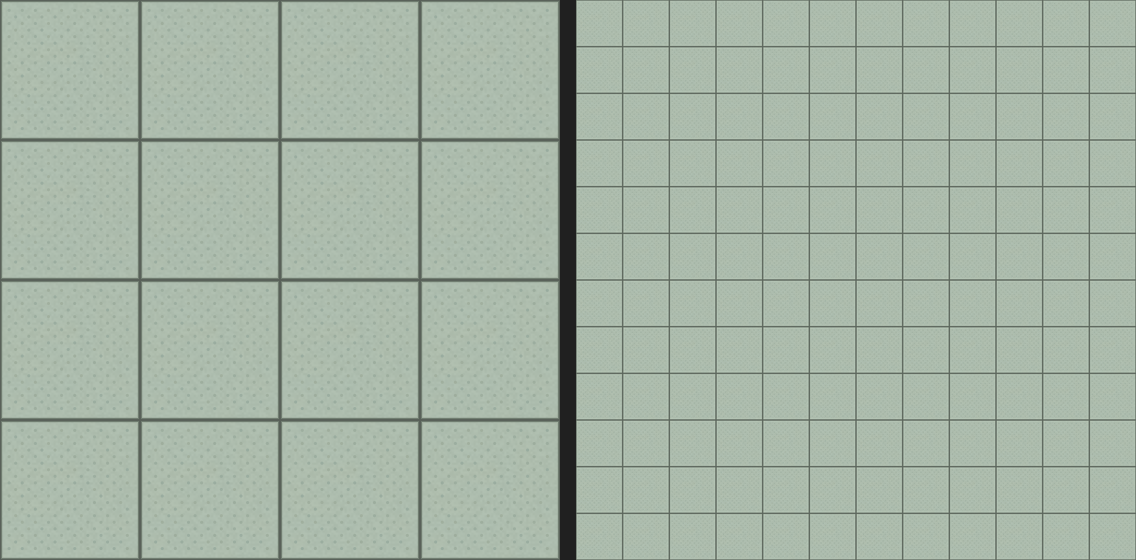
Left, the tile; right, the same tile 3 across and 3 down.
Give the GLSL for this texture, as a WebGL 1 fragment shader.

```glsl
precision highp float;
// Four by four pale green ceramic tiles with dark grout and a staggered grid
// of small dimples. Distances to the tile edge give the grout, a checkered
// lattice gives the dimples, and wrapped value noise gives the fine grain.

uniform vec2 u_resolution;

#define TILES 4.0
#define GROUT_CORE 0.0078
#define GROUT_EDGE 0.0156
#define DOT_PITCH 0.0469
#define DOT_START vec2(0.065, 0.074)
#define DOT_LAST 18.0
#define DOT_RADIUS 0.0110
#define GRAIN_CELLS 64.0
#define GRAIN_AMOUNT 0.030

const vec3 GLAZE = vec3(0.68, 0.74, 0.68);
const vec3 DIMPLE = vec3(0.61, 0.675, 0.615);
const vec3 GROUT_DARK = vec3(0.35, 0.38, 0.35);
const vec3 GROUT_RIM = vec3(0.45, 0.50, 0.45);

float hash(vec2 p) {
  vec3 q = fract(vec3(p.xyx) * 0.1031);
  q += dot(q, q.yzx + 33.33);
  return fract((q.x + q.y) * q.z);
}

// Value noise over the unit square that wraps after a whole number of cells
float wrappedNoise(vec2 uv, float cells) {
  vec2 p = uv * cells;
  vec2 cell = floor(p);
  vec2 f = fract(p);
  f = f * f * (3.0 - 2.0 * f);
  vec2 a = mod(cell, cells);
  vec2 b = mod(cell + 1.0, cells);
  return mix(mix(hash(a), hash(vec2(b.x, a.y)), f.x),
             mix(hash(vec2(a.x, b.y)), hash(b), f.x), f.y);
}

// Coverage of the region where distance d is below zero
float coverage(float d, float pixel) {
  return clamp(0.5 - d / pixel, 0.0, 1.0);
}

// Dimples on every other node of the lattice; x is coverage, y is a random value
vec2 dimples(vec2 uv, float pixel) {
  vec2 p = (vec2(uv.x, 1.0 - uv.y) - DOT_START) / DOT_PITCH;
  vec2 node = floor(p + 0.5);
  float even = 1.0 - mod(node.x + node.y, 2.0);
  vec2 inside = step(vec2(0.0), node) * step(node, vec2(DOT_LAST));
  float d = length(p - node) * DOT_PITCH - DOT_RADIUS;
  float soft = max(pixel, 0.3 * DOT_RADIUS);
  return vec2(coverage(d, soft) * even * inside.x * inside.y, hash(node + 7.0));
}

void main() {
  vec2 uv = fract(gl_FragCoord.xy / u_resolution * TILES);
  float pixel = TILES / min(u_resolution.x, u_resolution.y);

  // Glaze with fine grain and a faint broad mottling
  float grain = wrappedNoise(uv, GRAIN_CELLS) - 0.5;
  float mottle = wrappedNoise(uv, 8.0) - 0.5;
  vec3 color = GLAZE + GRAIN_AMOUNT * grain + 0.008 * mottle * vec3(-1.0, 0.0, 1.0);

  // Dimples, each with its own slight depth and tint
  vec2 dot_ = dimples(uv, pixel);
  vec3 tint = 0.025 * (dot_.y - 0.5) * vec3(-0.6, 0.2, 1.0);
  color = mix(color, DIMPLE + tint + 0.4 * GRAIN_AMOUNT * grain, dot_.x * (0.8 + 0.2 * dot_.y));

  // Grout: a lighter rim around a dark core
  vec2 toEdge = min(uv, 1.0 - uv);
  float edge = min(toEdge.x, toEdge.y);
  color = mix(color, GROUT_RIM, coverage(edge - GROUT_EDGE, pixel));
  color = mix(color, GROUT_DARK, coverage(edge - GROUT_CORE, pixel));

  gl_FragColor = vec4(color, 1.0);
}
```
